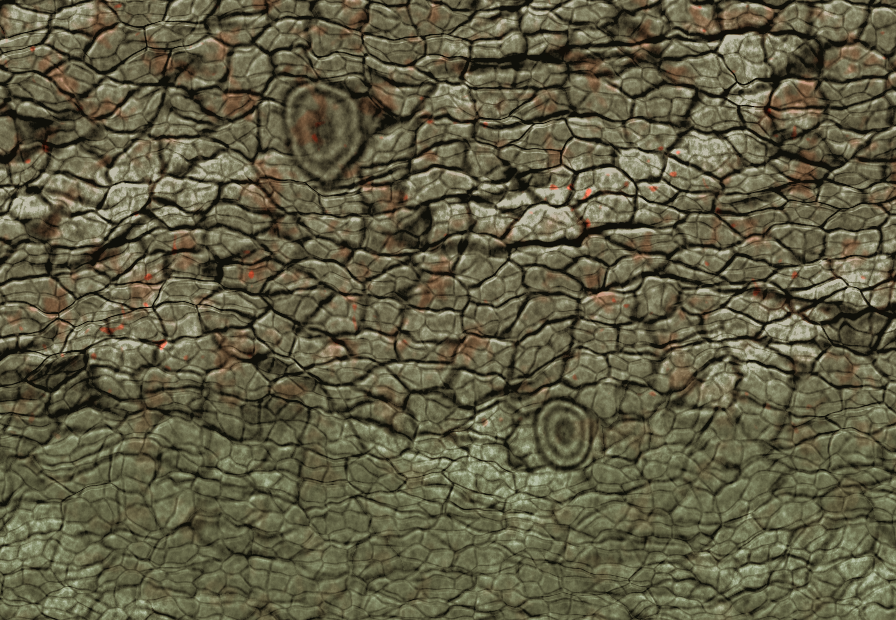
Reproduce this texture procedurally as a WebGL 2 fragment shader.

```glsl
#version 300 es
precision highp float;
// Weathered tree bark: horizontal cracked plates, long fissures, pale lichen and two ringed knots.
uniform vec2 u_resolution;
out vec4 fragColor;

vec2 hash2(vec2 p) {
    vec3 a = fract(p.xyx * vec3(.1031, .1030, .0973));
    a += dot(a, a.yzx + 33.33);
    return fract((a.xx + a.yz) * a.zy);
}

float corner(vec2 cell, vec2 offset) {
    return dot(hash2(cell + 57.0) * 2.0 - 1.0, offset);
}

// Gradient noise, roughly -0.7 to 0.7
float noise(vec2 p) {
    vec2 i = floor(p), f = p - i, u = f * f * f * (f * (f * 6.0 - 15.0) + 10.0);
    vec2 e = vec2(1, 0);
    return mix(mix(corner(i, f), corner(i + e, f - e), u.x),
               mix(corner(i + e.yx, f - e.yx), corner(i + 1.0, f - 1.0), u.x), u.y);
}

float fbm(vec2 p) {
    float sum = 0.0, amp = 1.0;
    for (int i = 0; i < 4; i++) {
        sum += amp * noise(p);
        p = mat2(1.6, 1.2, -1.2, 1.6) * p + 7.3;
        amp *= 0.6;
    }
    return sum;
}

// Cellular plates: x = gap between nearest two seeds, y = random value of the plate
vec2 plates(vec2 p) {
    vec2 base = floor(p);
    float near = 9.0, next = 9.0, id = 0.0;
    for (int y = -1; y <= 1; y++)
    for (int x = -1; x <= 1; x++) {
        vec2 cell = base + vec2(x, y), rnd = hash2(cell);
        float d = length(cell + 0.1 + 0.8 * rnd - p);
        if (d < near) { next = near; near = d; id = fract(rnd.x * 7.0 + rnd.y * 13.0); }
        else next = min(next, d);
    }
    return vec2(next - near, id);
}

// Distance to a knot centre, in knot radii
float knotDistance(vec2 p, vec2 centre, float radius) {
    return length((p - centre) * vec2(1.1, 0.9)) / radius + 0.25 * noise(p * 16.0);
}

float knotRings(float h, float d) {
    float rings = 0.62 + 0.2 * sin(d * 19.0) - 0.45 * smoothstep(0.3, 0.05, d);
    rings -= 0.4 * smoothstep(0.14, 0.0, abs(d - 0.85));
    return mix(h, mix(h, rings, 0.8), smoothstep(1.15, 0.75, d));
}

float barkHeight(vec2 p) {
    float upperKnot = knotDistance(p, vec2(0.52, 0.79), 0.085);
    float lowerKnot = knotDistance(p, vec2(0.91, 0.30), 0.06);
    float calm = smoothstep(0.45, 0.12, p.y + 0.2 * noise(p * 4.0));

    // Bend the grain, then roughen the plate outlines
    vec2 q = p;
    q.y += 0.09 * noise(p * vec2(2.0, 2.6) + 3.0);
    q.y -= 0.5 * (p.y - 0.79) * exp(-upperKnot * upperKnot * 0.5);
    q.y -= 0.5 * (p.y - 0.30) * exp(-lowerKnot * lowerKnot * 0.5);
    q += 0.03 * vec2(noise(p * 9.0), noise(p * 9.0 + 31.0));
    q += 0.009 * vec2(noise(p * 38.0 + 5.0), noise(p * 38.0 + 17.0));

    vec2 slab = plates(q * vec2(12.0, 21.0));
    vec2 chip = plates(q * vec2(25.0, 39.0) + 11.0);
    float gap = clamp(0.2 + 0.4 * noise(p * 7.0 + 40.0), 0.07, 0.45);
    float body = smoothstep(0.0, gap, slab.x);
    float flake = smoothstep(0.0, 0.2, chip.x);

    // Long fissures along the grain, open only in places
    float seam = abs(noise(q * vec2(2.4, 10.0) + 20.0));
    float open = smoothstep(-0.15, 0.15, noise(p * vec2(4.0, 6.0) + 70.0));
    float fissure = open * smoothstep(0.075, 0.01, seam);

    float h = 0.5 * mix(body, 1.0, 0.45 * calm) + 0.22 * flake;
    h += 0.17 * slab.y + 0.11 * chip.y;
    h += 0.22 * fbm(p * vec2(26.0, 32.0));
    h -= fissure * mix(0.5, 0.2, calm);
    return knotRings(knotRings(h, upperKnot), lowerKnot);
}

// Ramp from crack black through olive to pale lichen
vec3 barkColour(float tone) {
    vec3 ramp[6] = vec3[6](vec3(.06, .06, .035), vec3(.21, .19, .13), vec3(.33, .31, .22),
                           vec3(.44, .42, .31), vec3(.56, .56, .44), vec3(.74, .73, .66));
    vec3 c = ramp[0];
    for (int i = 0; i < 5; i++)
        c = mix(c, ramp[i + 1], clamp(tone * 5.0 - float(i), 0.0, 1.0));
    return c;
}

void main() {
    vec2 p = gl_FragCoord.xy / u_resolution.y;
    float upper = smoothstep(0.2, 0.5, p.y);

    // Light falls from above, so lower plate edges drop into shadow
    float h = barkHeight(p);
    float relief = h - barkHeight(p + vec2(-0.002, 0.006));
    float grain = fbm(p * vec2(85.0, 70.0) + 9.0);
    float patches = noise(p * vec2(3.0, 5.0) + 12.0) + 0.35 * noise(p * 22.0);
    float lichen = smoothstep(0.02, 0.4, patches) * smoothstep(0.4, 0.75, h);

    float tone = 0.43 + 0.72 * (h - 0.64) + 0.5 * relief;
    tone += 0.25 * grain + lichen * (0.2 + 0.25 * grain);
    tone = mix(0.41, tone, mix(0.85, 1.08, upper));
    vec3 colour = barkColour(tone);

    // Brown bare bark with a few red flecks; mossier towards the bottom
    float rust = smoothstep(0.05, 0.4, noise(p * 15.0 + 90.0) + 0.5 * noise(p * 55.0));
    colour *= mix(vec3(1), vec3(1.04, 0.82, 0.76), rust * (1.0 - lichen) * mix(0.3, 1.0, upper));
    float fleck = smoothstep(0.42, 0.6, noise(p * 48.0 + 25.0) + 0.4 * noise(p * 8.0));
    colour = mix(colour, colour * vec3(1.35, 0.7, 0.6), fleck * upper);
    colour *= mix(vec3(0.96, 1.02, 0.98), vec3(1), upper);
    fragColor = vec4(colour, 1);
}
```
